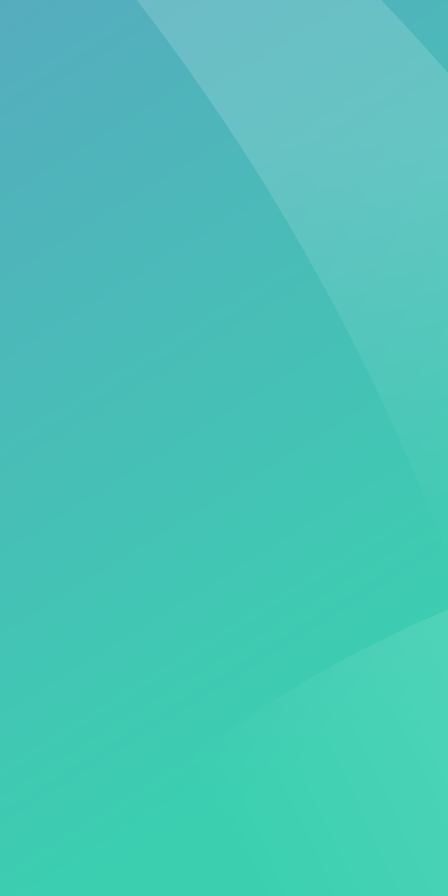
Write a WebGL 2 fragment shader that draws this background.

```glsl
#version 300 es
precision highp float;

uniform vec2 u_resolution;
out vec4 fragColor;

// Smooth coverage of a disc, one pixel wide at its rim.
float disc(vec2 p, vec2 center, float radius) {
    float pixel = 1.0 / u_resolution.x;
    return smoothstep(0.5 * pixel, -0.5 * pixel, distance(p, center) - radius);
}

void main() {
    // Canvas spans x 0..1 and y 0..2.
    vec2 p = gl_FragCoord.xy / u_resolution * vec2(1.0, 2.0);

    // Diagonal gradient from blue at the upper left to green at the lower right.
    float slope = dot(vec2(p.x, 2.0 - p.y), vec2(0.53, 0.85));
    vec3 color = mix(vec3(0.335, 0.675, 0.745), vec3(0.23, 0.812, 0.69),
                     clamp(slope / 1.8, 0.0, 1.0));

    // Pale band between two large arcs, fading downward.
    float band = disc(p, vec2(-2.604, -1.318), 4.79)
               * (1.0 - disc(p, vec2(-3.484, -0.932), 4.791));
    float bandFade = clamp((p.y - 0.75) / 0.93, 0.0, 1.0);
    color = mix(color, vec3(1.0), 0.15 * band * bandFade);

    // Pale hill at the lower right, fading toward the lower left.
    float hill = disc(p, vec2(2.047, -1.844), 2.695);
    float hillFade = clamp(1.4 * (p.x - 0.43) + 0.65 * (p.y - 0.307), 0.0, 1.0);
    color = mix(color, vec3(1.0), 0.1 * hill * hillFade);

    fragColor = vec4(color, 1.0);
}
```
